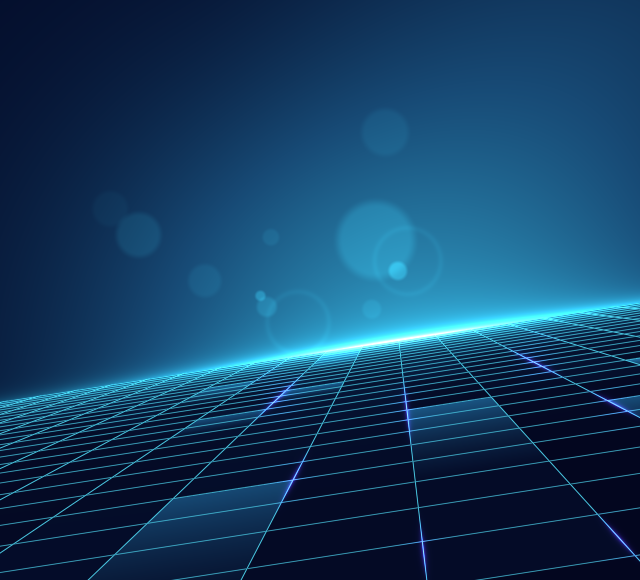
Give the GLSL for this background, as a WebGL 2 fragment shader.

```glsl
#version 300 es
precision highp float;
// A tilted neon grid floor under a glowing horizon, with soft lens discs in a blue sky.
uniform vec2 u_resolution;
out vec4 fragColor;

// Geometry, in units of canvas height
const vec2 VANISH = vec2(0.677, 0.503);
const float TILT = 0.155;
const float EDGE = 0.0908;         // drop from vanishing line to the floor's far edge
const vec2 CELL = vec2(0.68, 0.347);
const vec2 CELL_SHIFT = vec2(0.115, 3.29);
const float LINE_HALF = 0.0009;
const vec2 GLOW_CENTER = vec2(0.74, 0.38);
const vec2 GLOW_SIZE = vec2(0.55, 0.48);

// Colours
const vec3 SKY_DARK = vec3(0.012, 0.045, 0.16);
const vec3 SKY_MID = vec3(0.09, 0.29, 0.46);
const vec3 SKY_BRIGHT = vec3(0.17, 0.55, 0.71);
const vec3 FLOOR = vec3(0.012, 0.022, 0.12);
const vec3 PANEL = vec3(0.13, 0.46, 0.58);
const vec3 NEON = vec3(0.30, 0.82, 0.92);
const vec3 SPARK = vec3(0.38, 0.22, 1.0);
const vec3 DISC = vec3(0.25, 0.95, 0.95);

// Discs: centre, radius, strength
const vec4 DISCS[10] = vec4[](
  vec4(0.648, 0.586, 0.066, 0.11), vec4(0.686, 0.533, 0.0155, 0.17),
  vec4(0.239, 0.595, 0.038, 0.08), vec4(0.664, 0.772, 0.040, 0.05),
  vec4(0.449, 0.490, 0.0085, 0.17), vec4(0.460, 0.471, 0.017, 0.09),
  vec4(0.353, 0.516, 0.028, 0.05), vec4(0.467, 0.591, 0.014, 0.05),
  vec4(0.190, 0.640, 0.030, 0.03), vec4(0.641, 0.467, 0.016, 0.05));
// Rings: centre, radius
const vec3 RINGS[2] = vec3[](vec3(0.514, 0.444, 0.053), vec3(0.703, 0.550, 0.057));
// Lit panels: column, far row, length in rows, strength
const vec4 PANELS[8] = vec4[](
  vec4(-2, 0, 4, 0.55), vec4(0, 4, 5, 0.65), vec4(2, 2, 3, 0.6), vec4(3, 6, 1.5, 0.9),
  vec4(-3, 7, 2, 0.5), vec4(-2, 23, 9, 1.0), vec4(-2, 10, 2, 0.6), vec4(-4, 14, 4, 0.6));
// Violet sparks on the grid lines
const vec2 SPARKS[7] = vec2[](
  vec2(0.922, 0.370), vec2(1.059, 0.298), vec2(1.066, 0.070), vec2(0.702, 0.290),
  vec2(0.731, 0.050), vec2(0.483, 0.311), vec2(0.504, 0.173));

float hash(vec2 p) {
  return fract(sin(dot(p, vec2(12.9898, 78.233))) * 43758.5453);
}

// Distance on the canvas to the nearest whole value of a coordinate
float lineDistance(float coord) {
  float slope = length(vec2(dFdx(coord), dFdy(coord))) * u_resolution.y;
  return abs(fract(coord + 0.5) - 0.5) / max(slope, 1e-4);
}

vec3 skyColor(vec2 p) {
  vec2 q = (p - GLOW_CENTER) / GLOW_SIZE;
  float light = exp(-dot(q, q));
  light += 0.22 * smoothstep(0.3, 1.1, p.x) * smoothstep(0.5, 1.0, p.y);
  vec3 color = mix(SKY_DARK, SKY_MID, clamp(light * 2.0, 0.0, 1.0));
  color = mix(color, SKY_BRIGHT, clamp(light * 2.0 - 1.0, 0.0, 1.0));
  for (int i = 0; i < 10; i++) {
    vec4 disc = DISCS[i];
    float soft = 0.002 + disc.z * 0.12;
    float d = length(p - disc.xy) - disc.z;
    color += DISC * disc.w * (1.0 - smoothstep(-soft, soft, d));
  }
  for (int i = 0; i < 2; i++) {
    float d = (length(p - RINGS[i].xy) - RINGS[i].z) / 0.005;
    color += DISC * 0.035 * exp(-d * d);
  }
  return color;
}

vec3 floorColor(vec2 p, float drop, vec2 grid, vec2 dist) {
  float px = 1.0 / u_resolution.y;
  vec2 cell = floor(grid);
  float far = exp(-(drop - EDGE) / 0.045);
  vec3 color = FLOOR + vec3(0.02, 0.12, 0.17) * far;
  color += vec3(0.005, 0.03, 0.045) * hash(vec2(cell.x, floor(grid.y / 4.0)));
  for (int i = 0; i < 8; i++) {
    vec4 panel = PANELS[i];
    float depth = (panel.y - grid.y) / panel.z;
    float lit = step(0.0, depth) * max(1.0 - depth, 0.0);
    color += PANEL * panel.w * lit * step(abs(cell.x - panel.x), 0.5);
  }
  // Neon lines, columns brighter than rows
  vec2 ink = 1.0 - smoothstep(vec2(LINE_HALF - 0.6 * px), vec2(LINE_HALF + 0.6 * px), dist);
  float line = max(ink.x * 0.9, ink.y * 0.68);
  color = mix(color, NEON, line);
  float spark = 0.0;
  for (int i = 0; i < 7; i++) {
    vec2 q = (p - SPARKS[i]) / 0.035;
    spark += exp(-dot(q, q));
  }
  float halo = exp(-dist.x / 0.003) + 0.35 * ink.y;
  return color + SPARK * spark * halo * 0.75;
}

void main() {
  vec2 p = gl_FragCoord.xy / u_resolution.y;
  float drop = VANISH.y + TILT * (p.x - VANISH.x) - p.y;
  float safeDrop = max(drop, 0.05);
  vec2 grid = (vec2(p.x - VANISH.x, 1.0) / safeDrop - CELL_SHIFT) / CELL;
  vec2 dist = vec2(lineDistance(grid.x), lineDistance(grid.y));

  float soft = 0.75 / u_resolution.y;
  float ground = smoothstep(EDGE - soft, EDGE + soft, drop);
  vec3 color = mix(skyColor(p), floorColor(p, safeDrop, grid, dist), ground);

  // Horizon light: wide haze, cyan band and white core
  float h = abs(drop - EDGE);
  float along = exp(-pow((p.x - 0.72) / 0.46, 2.0));
  float core = exp(-pow((p.x - 0.69) / 0.17, 2.0));
  color += vec3(0.05, 0.25, 0.27) * along * exp(-h / 0.045) * (1.0 - 0.7 * ground);
  color += vec3(0.12, 0.55, 0.58) * (0.25 + 0.75 * along) * exp(-h / 0.010);
  color += vec3(0.9, 0.75, 0.7) * core * exp(-h / 0.0035);
  fragColor = vec4(min(color, 1.0), 1.0);
}
```
